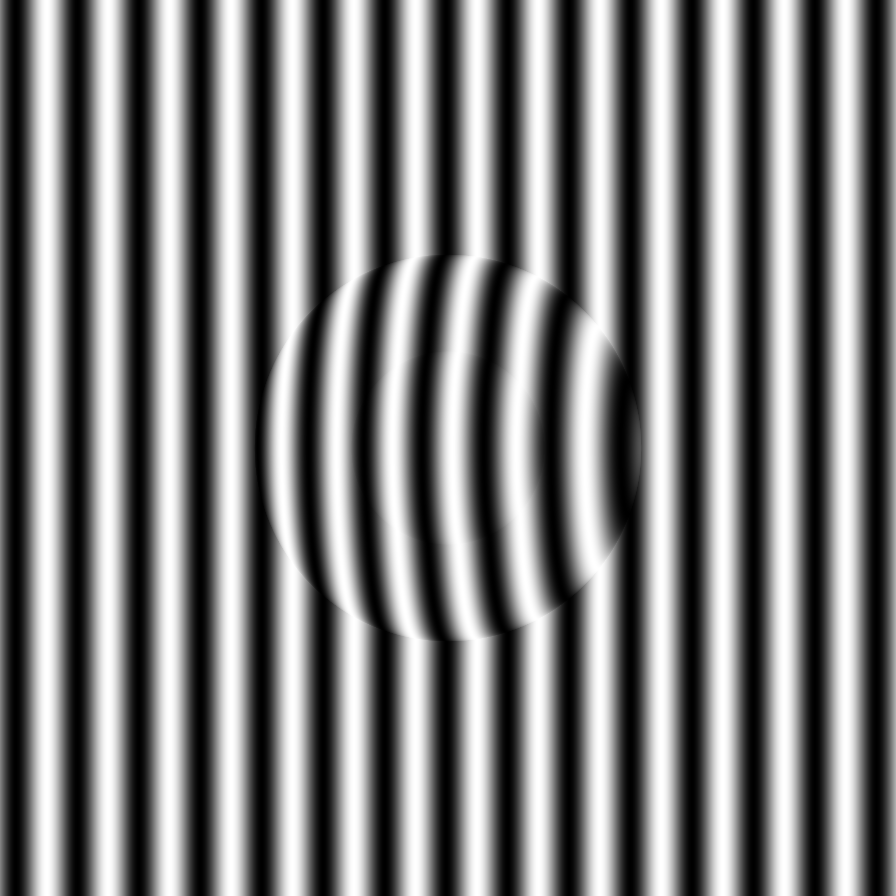
This background is drawn by a Shadertoy shader. Its source:

```glsl
// Soft black and white vertical stripes, bent by a round glass lens in the middle.

const float TAU = 6.2831853;
const float STRIPE_PERIOD = 0.0686;
const float DARK_STRIPE_X = -0.002;   // middle of the central dark stripe
const float LENS_RADIUS = 0.216;
const float LENS_BEND = 0.0238;
const float CORE_RADIUS = 0.108;
const float CORE_BEND = 0.0034;

// Height of a unit-high dome at p, zero beyond its radius
float dome(vec2 p, float radius) {
    vec2 q = p / radius;
    return sqrt(max(1.0 - dot(q, q), 0.0));
}

// Sine stripes: 0 at the dark centres, 1 at the bright ones
float stripes(float x, float darkX, float period) {
    return 0.5 - 0.5 * cos(TAU * (x - darkX) / period);
}

void mainImage(out vec4 fragColor, in vec2 fragCoord) {
    // Centred canvas units
    vec2 p = (fragCoord - 0.5 * iResolution.xy) / min(iResolution.x, iResolution.y);

    // Sideways shift from the lens and its faint inner core
    float bend = LENS_BEND * dome(p, LENS_RADIUS)
               + CORE_BEND * dome(p, CORE_RADIUS);

    float shade = stripes(p.x + bend, DARK_STRIPE_X, STRIPE_PERIOD);
    fragColor = vec4(vec3(shade), 1.0);
}
```
